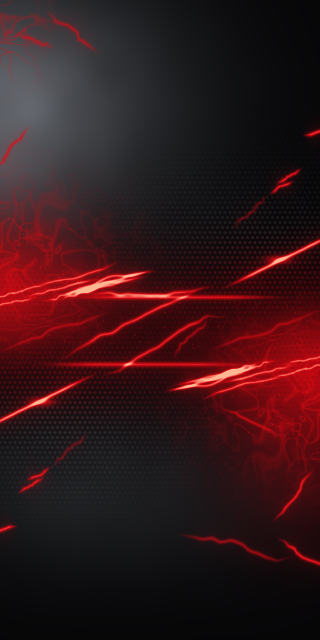
This background is drawn by a Shadertoy shader. Its source:

```glsl
// Red energy streaks and glows crossing a dark, hazy, halftone-dotted backdrop
#define CENTER vec2(0.5, 0.966)
#define RED vec3(0.90, 0.035, 0.075)
#define HOT vec3(1.0, 0.72, 0.58)
#define HAZE vec3(0.96, 1.0, 1.05)
#define BASE vec3(0.022, 0.022, 0.027)
#define DOTS_PER_WIDTH 64.0
#define FAN_COUNT 9
#define SPARK_CELLS 42.0

float hash(vec2 p) {
    return fract(sin(dot(p, vec2(127.1, 311.7))) * 43758.5453);
}

float noise(vec2 p) {
    vec2 i = floor(p), f = fract(p);
    f = f * f * (3.0 - 2.0 * f);
    return mix(mix(hash(i), hash(i + vec2(1, 0)), f.x),
               mix(hash(i + vec2(0, 1)), hash(i + vec2(1, 1)), f.x), f.y);
}

// Soft elliptical spot
float spot(vec2 p, vec2 center, vec2 size) {
    vec2 d = (p - center) / size;
    return exp(-dot(d, d));
}

// Tapered, wavering line with a faint halo
float streak(vec2 p, vec2 a, vec2 b, float width, float waver) {
    vec2 d = b - a;
    float len = length(d);
    vec2 dir = d / len;
    float along = dot(p - a, dir) / len;
    float side = dot(p - a, vec2(-dir.y, dir.x));
    float wave = noise(vec2(along * 4.0, a.x * 37.0)) - 0.5
               + 0.35 * (noise(vec2(along * 13.0, a.y * 53.0)) - 0.5);
    side -= waver * wave;
    float taper = smoothstep(0.0, 0.3, along) * smoothstep(1.0, 0.7, along);
    float w = width * (0.55 + 0.45 * taper);
    return taper * (exp(-side * side / (w * w)) + 0.16 * exp(-abs(side) / (4.0 * w)));
}

// Thin branching filaments from warped ridged noise
float filaments(vec2 p) {
    vec2 warp = vec2(noise(p * 17.0), noise(p * 17.0 + 31.0));
    vec2 w = p + 0.07 * warp;
    float fine = 1.0 - abs(2.0 * noise(w * 29.0) - 1.0);
    float wide = 1.0 - abs(2.0 * noise(w * 15.0 + 9.0) - 1.0);
    return pow(fine, 9.0) + 0.8 * pow(wide, 14.0);
}

// Staggered halftone grid
float halftone(vec2 p) {
    vec2 g = p * DOTS_PER_WIDTH;
    g.x += 0.5 * mod(floor(g.y), 2.0);
    return smoothstep(0.42, 0.12, length(fract(g) - 0.5));
}

// Scattered glowing specks
float sparks(vec2 p) {
    vec2 g = p * SPARK_CELLS, id = floor(g);
    vec2 place = 0.25 + 0.5 * vec2(hash(id), hash(id + 7.3));
    return step(0.78, hash(id + 3.1)) * smoothstep(0.15, 0.03, length(fract(g) - place));
}

// Streaks that appear twice, turned half a circle about the center
float pairedStreaks(vec2 q) {
    float s = 1.3 * streak(q, vec2(-0.60, -0.335), vec2(-0.18, -0.122), 0.006, 0.008);
    s += 0.9 * spot(q, vec2(-0.37, -0.222), vec2(0.035, 0.012));
    s += 0.85 * streak(q, vec2(-0.42, -0.105), vec2(0.33, -0.105), 0.007, 0.0);
    s += 0.55 * streak(q, vec2(-0.52, -0.07), vec2(-0.13, 0.06), 0.005, 0.035);
    s += 0.9 * streak(q, vec2(-0.45, -0.51), vec2(-0.36, -0.45), 0.005, 0.01);
    s += 0.9 * streak(q, vec2(-0.42, -0.475), vec2(-0.34, -0.42), 0.005, 0.015);
    s += 0.35 * streak(q, vec2(-0.35, -0.43), vec2(-0.22, -0.31), 0.005, 0.02);
    s += streak(q, vec2(-0.55, -0.635), vec2(-0.44, -0.61), 0.006, 0.01);
    // Fan of hot streaks bursting from the side glow
    for (int i = 0; i < FAN_COUNT; i++) {
        float k = float(i);
        float x = -0.60 + 0.32 * hash(vec2(k, 1.7));
        float y = 0.085 + 0.27 * (x + 0.5) + 0.07 * (hash(vec2(k, 5.2)) - 0.5);
        vec2 reach = vec2(1.0, 0.26) * mix(0.16, 0.32, hash(vec2(k, 8.9)));
        s += 0.95 * streak(q, vec2(x, y), vec2(x, y) + reach, 0.005, 0.018);
    }
    return s;
}

// Streaks that appear once
float singleStreaks(vec2 q) {
    float s = 0.95 * streak(q, vec2(-0.34, -0.085), vec2(0.15, 0.15), 0.006, 0.045);
    s += 0.9 * streak(q, vec2(-0.19, -0.165), vec2(0.22, 0.07), 0.006, 0.05);
    s += 0.9 * streak(q, vec2(-0.27, 0.11), vec2(0.19, 0.14), 0.006, 0.04);
    s += 0.5 * streak(q, vec2(0.03, -0.09), vec2(0.16, 0.05), 0.005, 0.03);
    s += 0.7 * streak(q, vec2(-0.52, 0.49), vec2(-0.40, 0.65), 0.005, 0.02);
    s += 0.9 * streak(q, vec2(0.35, -0.61), vec2(0.49, -0.42), 0.005, 0.02);
    s += 0.6 * streak(q, vec2(-0.36, 1.01), vec2(-0.18, 0.86), 0.006, 0.04);
    s += 0.6 * streak(q, vec2(-0.46, 0.94), vec2(-0.32, 0.89), 0.006, 0.03);
    s += 0.6 * streak(q, vec2(0.04, -0.62), vec2(0.43, -0.73), 0.006, 0.04);
    s += 0.9 * streak(q, vec2(0.36, -0.64), vec2(0.55, -0.77), 0.006, 0.02);
    return s + 0.7 * streak(q, vec2(0.19, -0.23), vec2(0.40, -0.33), 0.005, 0.03);
}

void mainImage(out vec4 fragColor, in vec2 fragCoord) {
    vec2 p = fragCoord / iResolution.x;
    vec2 q = p - CENTER;

    // Grey haze
    float haze = 0.27 * spot(p, vec2(0.05, 1.68), vec2(0.50, 0.42))
               + 0.12 * spot(p, vec2(0.0, 1.62), vec2(0.22, 0.28))
               + 0.10 * spot(p, vec2(0.30, 0.46), vec2(0.55, 0.26));
    vec3 color = BASE + HAZE * haze * (0.92 + 0.16 * noise(p * 9.0));

    // Glows, halftone and filaments on both sides
    float heat = singleStreaks(q);
    float glow = 0.10 * exp(-q.y * q.y / 0.05);
    float grid = halftone(p);
    for (int i = 0; i < 2; i++) {
        vec2 s = i == 0 ? q : -q;
        float near = spot(s, vec2(-0.5, 0.20), vec2(0.27, 0.20));
        glow += 0.75 * spot(s, vec2(-0.54, 0.11), vec2(0.25, 0.14)) + 0.27 * near;
        glow += 0.65 * near * filaments(s) + 0.8 * near * sparks(s);
        float dots = grid * spot(s, vec2(-0.32, -0.22), vec2(0.36, 0.23));
        color += dots * mix(vec3(0.10, 0.11, 0.12), RED * 0.28, smoothstep(-0.36, -0.14, s.y));
        heat += pairedStreaks(s);
    }
    glow += 0.20 * spot(q, vec2(0.46, -0.38), vec2(0.24, 0.26));
    glow += 0.5 * spot(q, vec2(-0.49, 0.94), vec2(0.12, 0.12)) * filaments(q);
    glow *= 1.0 - 0.25 * grid * exp(-q.y * q.y / 0.08);
    glow += 0.35 * sparks(q + 4.0) * exp(-q.y * q.y / 0.03);

    // Red light, whitening where it is hottest
    color = mix(color, RED, 1.0 - exp(-1.25 * glow));
    color = mix(color, RED, clamp(heat * 0.9, 0.0, 1.0));
    color = mix(color, HOT, smoothstep(0.85, 1.9, heat + 0.25 * glow));
    fragColor = vec4(clamp(color, 0.0, 1.0), 1.0);
}
```
